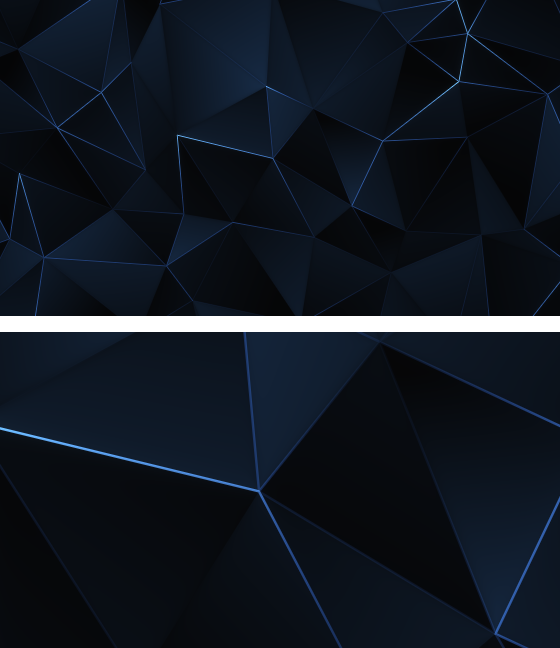
Top, the full canvas; bottom, a detail of the centre.
This background is drawn by a Shadertoy shader. Its source:

```glsl
// Dark faceted low-poly surface with thin blue light along its creases.

vec3 hash3(vec2 p) {
    vec3 q = fract((p.xyx + 71.7) * vec3(0.1031, 0.1030, 0.0973));
    q += dot(q, q.yxz + 33.33);
    return fract((q.xxy + q.yzz) * q.zyx);
}

float cross2(vec2 a, vec2 b) { return a.x * b.y - a.y * b.x; }

// Jittered grid point: position in xy, glow in z
vec3 meshVertex(vec2 id) {
    vec3 h = hash3(id);
    return vec3(id + 0.9 * (h.xy - 0.5), h.z);
}

// Signed distance to the line a-b, positive on its left
float sideDistance(vec2 p, vec2 a, vec2 b) {
    return cross2(normalize(b - a), p - a);
}

// Facet colour, with its pixel coverage in the fourth component
vec4 facet(vec2 p, vec2 a, vec2 b, vec2 c, vec2 id, float px) {
    float inside = min(sideDistance(p, a, b),
                   min(sideDistance(p, b, c), sideDistance(p, c, a)));
    float coverage = clamp(inside / px + 0.5, 0.0, 1.0);
    vec3 h = hash3(id + 13.0);
    float angle = 6.2832 * h.y;
    float slope = dot(p - (a + b + c) / 3.0, vec2(cos(angle), sin(angle)));
    float tone = 0.03 + 0.48 * pow(h.x, 1.5);
    tone += slope * (0.1 + 0.15 * h.x + 0.4 * pow(h.z, 6.0));
    tone *= 1.0 - 0.25 * exp(-max(inside, 0.0) * 45.0);
    vec3 colour = vec3(0.02, 0.022, 0.026) + max(tone, 0.0) * vec3(0.09, 0.19, 0.32);
    return vec4(colour, 1.0) * coverage;
}

// Light on a crease, fading between the glow of its two ends
vec3 crease(vec2 p, vec3 a, vec3 b, vec2 id, float px) {
    vec2 ab = b.xy - a.xy;
    float t = clamp(dot(p - a.xy, ab) / dot(ab, ab), 0.0, 1.0);
    float d = length(p - a.xy - ab * t);
    float glow = 0.25 + 0.75 * mix(a.z, b.z, t);
    glow *= glow * smoothstep(0.15, 0.85, hash3(id + 5.0).x);
    float line = clamp((0.0055 - d) / px + 0.5, 0.0, 1.0);
    line += 0.06 * exp(-d * 30.0);
    return line * (glow * vec3(0.2, 0.42, 0.9) + pow(glow, 4.0) * vec3(0.35, 0.5, 0.2));
}

void mainImage(out vec4 fragColor, in vec2 fragCoord) {
    vec2 centred = (fragCoord - 0.5 * iResolution.xy) / iResolution.y;
    vec2 p = mat2(0.9, 0.43, -0.43, 0.9) * centred * 4.3 + 8.0;
    float px = 4.3 / iResolution.y;

    vec4 surface = vec4(0.0);
    vec3 light = vec3(0.0);
    for (int y = -1; y <= 1; y++)
    for (int x = -1; x <= 1; x++) {
        vec2 cell = floor(p) + vec2(x, y);
        vec3 a = meshVertex(cell);
        vec3 b = meshVertex(cell + vec2(1, 0));
        vec3 c = meshVertex(cell + vec2(1, 1));
        vec3 d = meshVertex(cell + vec2(0, 1));

        // Creases on the cell border
        vec2 edgeId = cell * vec2(3, 1);
        light = max(light, crease(p, a, b, edgeId, px));
        light = max(light, crease(p, a, d, edgeId + vec2(1, 0), px));

        // Split by the shorter diagonal that stays inside the quad
        vec2 ac = c.xy - a.xy, bd = d.xy - b.xy;
        bool acValid = cross2(ac, b.xy - a.xy) * cross2(ac, d.xy - a.xy) < 0.0;
        bool bdValid = cross2(bd, a.xy - b.xy) * cross2(bd, c.xy - b.xy) < 0.0;
        if (!(acValid && (!bdValid || length(ac) < length(bd)))) {
            vec3 first = a;
            a = b; b = c; c = d; d = first;
        }
        light = max(light, crease(p, a, c, edgeId + vec2(2, 0), px));

        vec2 facetId = cell * vec2(2, 1);
        surface += facet(p, a.xy, b.xy, c.xy, facetId, px);
        surface += facet(p, a.xy, c.xy, d.xy, facetId + vec2(1, 0), px);
    }

    // Blend facets, darken the corners, add the light
    vec3 colour = surface.rgb / max(surface.a, 0.001);
    colour *= 1.08 - 0.25 * dot(centred, centred);
    fragColor = vec4(colour + light, 1.0);
}
```
